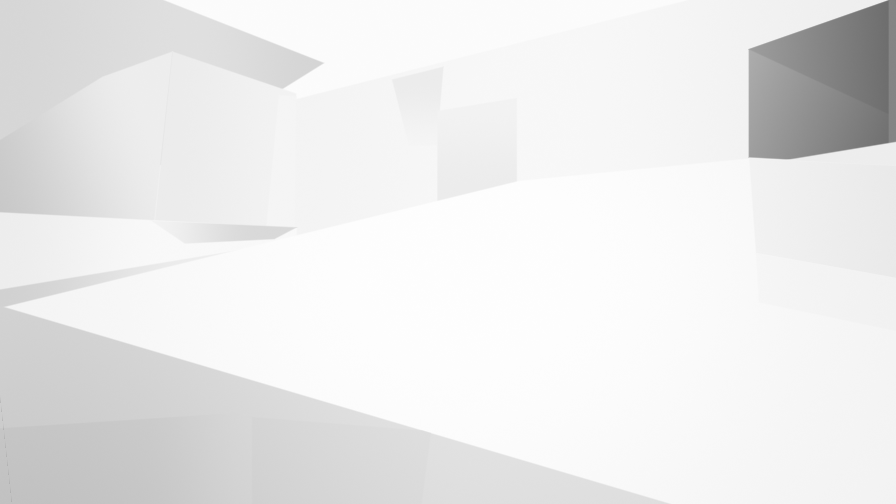
A Shadertoy shader for this background:

```glsl
// Signed distance to a line, positive on the right when walking from a to b
float edge(vec2 p, vec2 a, vec2 b) {
    vec2 d = normalize(b - a);
    return dot(p - a, vec2(d.y, -d.x));
}

// Convex quad with clockwise corners
float quad(vec2 p, vec2 a, vec2 b, vec2 c, vec2 d) {
    return min(min(edge(p, a, b), edge(p, b, c)), min(edge(p, c, d), edge(p, d, a)));
}

// Lays a tone over the shade wherever the distance is positive
void paint(inout float shade, float dist, float tone) {
    float blur = 9.0 / iResolution.y;
    shade = mix(shade, tone, smoothstep(-blur, blur, dist));
}

float hash(vec2 p) {
    vec3 q = fract(vec3(p.xyx) * 0.1031);
    q += dot(q, q.yzx + 33.33);
    return fract((q.x + q.y) * q.z);
}

void mainImage(out vec4 fragColor, in vec2 fragCoord) {
    vec2 p = fragCoord / iResolution.xy * vec2(16.0, 9.0);

    // Bright ceiling and back wall
    float shade = 0.985;
    float wall = mix(0.955, 0.97, smoothstep(5.0, 9.0, p.x));
    wall -= 0.035 * smoothstep(10.0, 16.0, p.x);
    paint(shade, edge(p, vec2(5.29, 7.23), vec2(12.29, 9.0)), wall);

    // Faint panels on the wall
    paint(shade, quad(p, vec2(7.0, 7.58), vec2(7.92, 7.81), vec2(7.8, 6.4), vec2(7.3, 6.4)),
          mix(0.96, 0.925, smoothstep(6.3, 7.6, p.y)));
    paint(shade, quad(p, vec2(7.81, 7.02), vec2(9.23, 7.25), vec2(9.23, 5.6), vec2(7.81, 5.4)),
          mix(0.925, 0.95, smoothstep(5.5, 7.2, p.y)));

    // Overhanging slab
    float slab = min(edge(p, vec2(2.92, 9.0), vec2(5.79, 7.875)),
                     edge(p, vec2(5.79, 7.875), vec2(5.06, 7.42)));
    paint(shade, slab, mix(0.84, 0.875, smoothstep(0.0, 3.5, p.x)) - 0.04 * smoothstep(3.5, 5.8, p.x));

    // Block: shaded side, then lit front
    float roof = min(edge(p, vec2(0.0, 6.5), vec2(1.83, 7.63)),
                     edge(p, vec2(1.83, 7.63), vec2(3.08, 8.08)));
    float side = mix(0.78, 0.93, smoothstep(-0.5, 3.2, p.x + 0.35 * (p.y - 5.5)));
    paint(shade, min(roof, edge(p, vec2(3.08, 8.08), vec2(2.75, 5.0))), side);
    float front = quad(p, vec2(3.08, 8.08), vec2(5.29, 7.33), vec2(5.27, 4.9), vec2(2.75, 4.9));
    paint(shade, front, mix(0.925, 0.95, smoothstep(3.0, 5.2, p.x)));
    paint(shade, quad(p, vec2(4.98, 7.3), vec2(5.29, 7.28), vec2(5.27, 4.9), vec2(4.75, 4.9)), 0.96);

    // Dark opening with its own ceiling
    float opening = quad(p, vec2(13.37, 8.12), vec2(16.0, 9.04), vec2(16.1, 6.04), vec2(13.37, 6.19));
    float depth = clamp((p.x - 13.37) / 2.63, 0.0, 1.0);
    paint(shade, opening, mix(0.66, 0.46, depth) - 0.03 * (7.5 - p.y));
    paint(shade, min(opening, edge(p, vec2(16.0, 6.9), vec2(13.37, 8.12))),
          mix(0.62, 0.42, depth));
    paint(shade, min(opening, p.x - 15.87), 0.52);

    // Ledge, its shadow and the thin step below
    float ledge = edge(p, vec2(0.0, 5.21), vec2(5.2, 4.94));
    paint(shade, min(ledge, 5.3 - p.x), mix(0.93, 0.975, smoothstep(0.0, 3.0, p.x)));
    paint(shade, quad(p, vec2(2.7, 5.06), vec2(5.3, 4.94), vec2(4.9, 4.73), vec2(3.3, 4.65)),
          mix(0.95, 0.85, smoothstep(2.7, 4.6, p.x)));
    paint(shade, edge(p, vec2(0.0, 3.83), vec2(3.58, 4.42)),
          mix(0.82, 0.93, smoothstep(0.0, 3.6, p.x)));

    // Glossy floor with a broad glow
    float ground = min(edge(p, vec2(0.0, 3.5), vec2(9.27, 5.77)),
                   min(edge(p, vec2(9.27, 5.77), vec2(13.37, 6.17)),
                       edge(p, vec2(13.37, 6.17), vec2(16.0, 6.04))));
    float glow = smoothstep(10.0, 1.5, length((p - vec2(8.3, 4.2)) * vec2(1.0, 1.2)));
    float gloss = mix(0.95, 0.993, glow);
    paint(shade, ground, gloss);

    // Reflections of the opening
    paint(shade, min(ground, quad(p, vec2(13.37, 6.3), vec2(16.2, 6.2), vec2(16.2, 4.0), vec2(13.5, 4.48))),
          mix(0.95, 0.915, depth));
    paint(shade, quad(p, vec2(13.5, 4.48), vec2(16.2, 4.0), vec2(16.2, 3.05), vec2(13.55, 3.6)),
          gloss - 0.012);

    // Front riser, its lower reflection and the dark corner
    float riser = edge(p, vec2(0.0, 3.54), vec2(11.98, 0.0));
    float riserTone = mix(0.80, 0.89, smoothstep(0.0, 9.0, p.x)) + 0.012 * (p.y - 1.5);
    paint(shade, riser, riserTone);
    paint(shade, min(riser, quad(p, vec2(0.0, 1.35), vec2(3.9, 1.6), vec2(7.7, 1.3), vec2(7.0, -4.0))),
          riserTone - 0.012);
    paint(shade, min(riser, min(edge(p, vec2(0.0, 1.35), vec2(3.9, 1.6)), 4.5 - p.x)),
          riserTone - 0.025 * smoothstep(4.5, 2.5, p.x));
    paint(shade, edge(p, vec2(0.21, 0.0), vec2(0.0, 1.88)) * -1.0 > 0.0 ? -1.0 : edge(p, vec2(0.0, 1.88), vec2(0.21, 0.0)), 0.62);

    // Fine dither against banding
    shade += (hash(fragCoord) - 0.5) / 255.0;
    fragColor = vec4(vec3(shade), 1.0);
}
```
